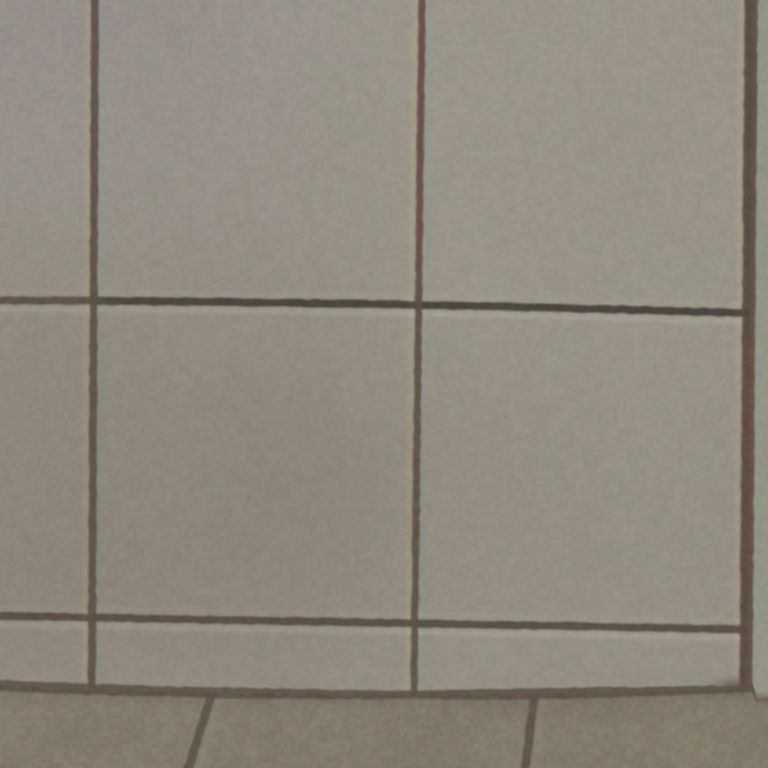
A Shadertoy shader for this texture:

```glsl
// Draws a worn beige tiled wall with dark grout joints above a strip of paving.

const vec3 TILE_LIGHT = vec3(0.605, 0.582, 0.542);
const vec3 TILE_SHADE = vec3(0.545, 0.518, 0.472);
const vec3 FLOOR      = vec3(0.505, 0.475, 0.415);
const vec3 SIDE_PANEL = vec3(0.580, 0.575, 0.515);
const vec3 GROUT      = vec3(0.365, 0.318, 0.282);
const vec3 GROUT_DARK = vec3(0.285, 0.262, 0.232);
const vec3 GROUT_RED  = vec3(0.420, 0.290, 0.255);

const vec3 COLUMN_TOP  = vec3(0.1237, 0.5495, 0.9780); // joint x at the top edge
const vec3 COLUMN_LEAN = vec3(0.0045, 0.0115, 0.0075); // leftward drift going down
const vec3 COLUMN_HALF = vec3(0.0050, 0.0045, 0.0085);
const float ROW_HALF   = 0.0050;
const float BASE_HALF  = 0.0056;
const float SOFTNESS   = 0.0026;
const float GRAIN      = 0.036;
const float WOBBLE     = 0.0016;

float hash(vec2 p) {
    vec3 q = fract(vec3(p.xyx) * 0.1031);
    q += dot(q, q.yzx + 33.33);
    return fract((q.x + q.y) * q.z);
}

float noise(vec2 p) {
    vec2 i = floor(p), f = fract(p);
    f = f * f * (3.0 - 2.0 * f);
    return mix(mix(hash(i), hash(i + vec2(1, 0)), f.x),
               mix(hash(i + vec2(0, 1)), hash(i + vec2(1, 1)), f.x), f.y);
}

// Coverage of a soft line at signed distance d
float band(float d, float halfWidth) {
    float s = max(SOFTNESS, 0.75 / iResolution.y);
    return 1.0 - smoothstep(halfWidth - s, halfWidth + s, abs(d));
}

float glow(float d, float width) {
    return exp(-d * d / (width * width));
}

// Soft light and dark regions across the glazed wall
vec3 wallColour(vec2 p) {
    vec2 q = (p - vec2(0.12, 0.38)) / vec2(0.50, 0.27);
    float shade = 0.85 * exp(-dot(q, q));
    shade += 0.22 * (1.0 - smoothstep(0.2, 0.65, p.y));
    shade += 0.30 * (noise(p * 5.0 + 3.0) - 0.4);
    vec3 col = mix(TILE_LIGHT, TILE_SHADE, clamp(shade, 0.0, 1.0));
    float cool = smoothstep(0.55, 1.0, p.y) * (1.0 - smoothstep(0.1, 0.6, p.x));
    return col + cool * vec3(-0.008, -0.012, 0.012);
}

void mainImage(out vec4 fragColor, in vec2 fragCoord) {
    vec2 p = fragCoord / iResolution.xy;
    float soft = max(SOFTNESS, 0.75 / iResolution.y);
    float rough = noise(p * 95.0) - 0.5;
    float wander = WOBBLE * rough;

    // Wall, side panel and floor regions
    float baseY = 0.0955 + 0.042 * (p.x - 0.53) * (p.x - 0.53);
    baseY = mix(baseY, 0.091, smoothstep(0.978, 0.986, p.x));
    float baseD = p.y - baseY + wander;
    float onWall = smoothstep(-soft, soft, baseD);
    float rightX = COLUMN_TOP.z - COLUMN_LEAN.z * (1.0 - p.y);
    float onPanel = smoothstep(-soft, soft, p.x - rightX);
    vec3 wall = mix(wallColour(p), SIDE_PANEL, onPanel);

    // Horizontal joints, bowed above and straight below
    for (int i = 0; i < 2; i++) {
        float rowY = i == 0 ? 0.609 - 0.004 * p.x - 0.0135 * p.x * p.x
                            : 0.198 - 0.018 * p.x;
        float d = p.y - rowY + wander;
        float inside = 1.0 - onPanel;
        float depth = i == 0 ? smoothstep(0.08, 0.18, p.x) : 0.25;
        wall += 0.040 * inside * glow(d + 0.0115, 0.0045);
        wall += 0.015 * inside * glow(d - 0.0110, 0.0040);
        wall = mix(wall, mix(GROUT, GROUT_DARK, depth), 0.95 * inside * band(d, ROW_HALF));
    }

    // Vertical joints with coloured fringes
    for (int i = 0; i < 3; i++) {
        float d = p.x - COLUMN_TOP[i] + COLUMN_LEAN[i] * (1.0 - p.y) + wander;
        float w = COLUMN_HALF[i];
        float red = i == 1 ? 0.65 * smoothstep(0.60, 0.68, p.y) : 0.12;
        if (i == 2) {
            float low = smoothstep(0.18, 0.32, p.y) * (1.0 - smoothstep(0.48, 0.62, p.y));
            red = 0.10 + 0.55 * low * smoothstep(-0.003, 0.004, d);
        }
        wall += vec3(0.035, 0.020, -0.010) * glow(d + w + 0.005, 0.004);
        wall += vec3(-0.025, 0.010, 0.010) * glow(d - w - 0.005, 0.005);
        vec3 ink = mix(GROUT, GROUT_RED, red);
        ink -= i == 2 ? 0.035 * glow(d + 0.002, 0.005) : 0.0;
        wall = mix(wall, ink, 0.92 * band(d, w));
    }

    // Paving with slanted joints, shaded near the wall
    vec3 ground = FLOOR + 0.025 * (noise(p * vec2(9.0, 24.0)) - 0.5);
    ground -= 0.065 * exp(-max(-baseD, 0.0) / 0.010);
    for (int i = 0; i < 2; i++) {
        float k = float(i);
        float slant = mix(0.32, 0.12, k);
        float d = (p.x - mix(0.245, 0.684, k) - slant * p.y) / sqrt(1.0 + slant * slant);
        ground += 0.018 * glow(d - 0.012, 0.005);
        ground = mix(ground, GROUT, 0.85 * band(d + wander, 0.0055));
    }
    vec3 col = mix(ground, wall, onWall);

    // Dirt line at the foot of the wall, gathered in the right corner
    float thick = BASE_HALF * (0.85 + 0.45 * noise(vec2(p.x * 13.0, 2.0)));
    float dirt = band(baseD, thick) * mix(0.88, 0.25, smoothstep(0.978, 0.990, p.x));
    vec2 c = (p - vec2(0.962, 0.106)) / vec2(0.030, 0.010);
    dirt = max(dirt, 0.75 * exp(-dot(c, c)) * (1.0 - onPanel));
    col = mix(col, GROUT, dirt);

    // Fine luminance grain and faint colour blotches
    float grain = 0.6 * noise(p * 210.0) + 0.4 * noise(p * 105.0 + 17.0) - 0.5;
    float tint = noise(p * 62.0 + 41.0) - 0.5;
    col += GRAIN * mix(1.5, 1.0, onWall) * grain;
    col += tint * vec3(0.018, -0.008, 0.010);
    fragColor = vec4(clamp(col, 0.0, 1.0), 1.0);
}
```
